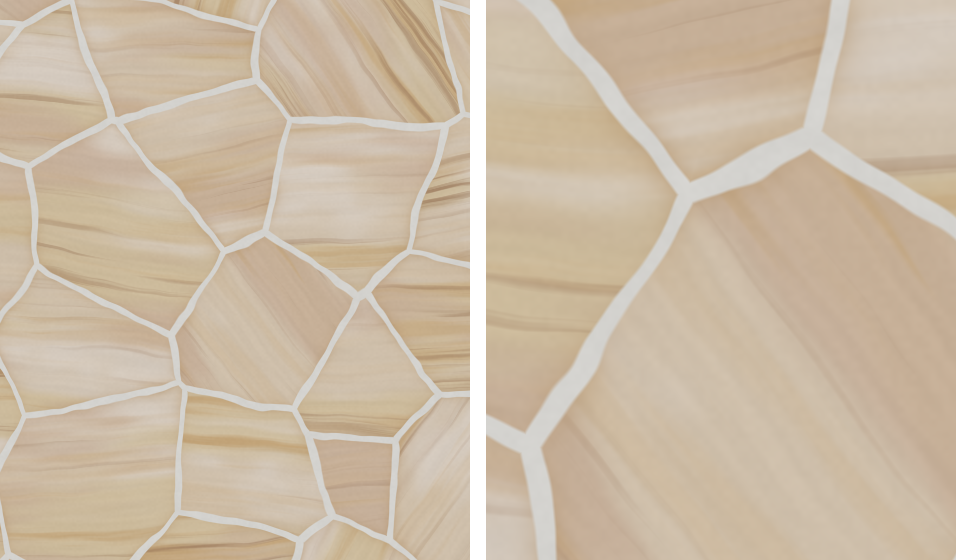
Left: the whole. Right: its middle third, enlarged.
A Shadertoy shader for this texture:

```glsl
// Irregular sandstone flagstones with streaked grain, set in pale mortar.

float hash(vec2 p) {
    return fract(sin(dot(p, vec2(127.1, 311.7))) * 43758.5453);
}

vec2 hash2(vec2 p) {
    return vec2(hash(p), hash(p + 57.3));
}

float noise(vec2 p) {
    vec2 i = floor(p), f = fract(p);
    f = f * f * (3.0 - 2.0 * f);
    return mix(mix(hash(i), hash(i + vec2(1, 0)), f.x),
               mix(hash(i + vec2(0, 1)), hash(i + vec2(1, 1)), f.x), f.y);
}

float fbm(vec2 p) {
    float sum = 0.0, amp = 0.533;
    for (int i = 0; i < 4; i++) {
        sum += amp * noise(p);
        p = p * 2.03 + 17.7;
        amp *= 0.5;
    }
    return sum;
}

// Stone centre in xy, size weight in z
vec3 site(vec2 cell) {
    return vec3(cell + 0.08 + 0.84 * hash2(cell + 3.0), 0.3 * hash(cell + 21.0));
}

// Weighted Voronoi: distance to the nearest joint in x, stone id in yz
vec3 paving(vec2 p) {
    vec2 base = floor(p), id = base;
    float best = 1e3, edge = 1e3;
    for (int y = -2; y <= 2; y++)
    for (int x = -2; x <= 2; x++) {
        vec2 cell = base + vec2(x, y);
        vec3 s = site(cell);
        float d = dot(p - s.xy, p - s.xy) - s.z;
        if (d < best) { best = d; id = cell; }
    }
    vec3 own = site(id);
    for (int y = -2; y <= 2; y++)
    for (int x = -2; x <= 2; x++) {
        vec2 cell = base + vec2(x, y);
        if (distance(cell, id) < 0.5) continue;
        vec3 s = site(cell);
        float d = dot(p - s.xy, p - s.xy) - s.z;
        edge = min(edge, 0.5 * (d - best) / max(distance(s.xy, own.xy), 0.05));
    }
    return vec3(edge, id);
}

vec3 sandstone(vec2 p, vec2 id) {
    // Bedding direction: mostly level, some stones laid steeply
    float turn = hash(id + 9.0) - 0.5;
    float angle = hash(id + 5.0) < 0.5 ? 0.35 * turn : 2.8 * turn;
    float c = cos(angle), s = sin(angle);
    vec2 q = mat2(c, -s, s, c) * p + 30.0 * hash2(id + 13.0);
    q.y += 0.035 * (fbm(q * vec2(4.0, 6.0)) - 0.5);

    float cloud = fbm(q * vec2(4.0, 7.0));
    float band = fbm(q * vec2(1.2, 11.0) + 40.0);
    float blush = fbm(q * vec2(2.0, 8.0) + 80.0);
    float streak = fbm(q * vec2(2.5, 42.0));
    float fine = noise(q * vec2(9.0, 150.0));
    float tone = hash(id + 31.0) - 0.5;
    float strength = mix(0.3, 1.0, hash(id + 47.0));

    vec3 col = mix(vec3(0.81, 0.75, 0.67), vec3(0.835, 0.795, 0.75),
                   smoothstep(0.42, 0.66, cloud + 0.18 * tone));
    col = mix(col, vec3(0.80, 0.73, 0.60), 0.85 * smoothstep(0.45, 0.65, band + 0.12 * tone));
    col = mix(col, vec3(0.77, 0.675, 0.59), 0.75 * smoothstep(0.5, 0.68, blush - 0.16 * tone));

    // Tan bands and thin brown veins gather where the bedding is strong
    float seam = smoothstep(0.42, 0.66, band);
    col = mix(col, vec3(0.75, 0.63, 0.46),
              strength * smoothstep(0.46, 0.72, streak) * (0.25 + 0.75 * seam));
    float vein = smoothstep(0.58, 0.76, fbm(q * vec2(2.0, 65.0) + 120.0));
    col = mix(col, vec3(0.58, 0.44, 0.33), 0.75 * strength * vein * (0.2 + 0.8 * seam));
    return col + 0.022 * (fine - 0.5) + 0.03 * (streak - 0.5);
}

void mainImage(out vec4 fragColor, in vec2 fragCoord) {
    vec2 p = fragCoord / iResolution.y;

    // Chipped, slightly wavy stone outlines
    vec2 wave = vec2(noise(p * 11.0), noise(p * 11.0 + 50.0)) - 0.5;
    vec2 chip = vec2(noise(p * 45.0), noise(p * 45.0 + 90.0)) - 0.5;
    vec3 pave = paving((p + 0.016 * wave + 0.004 * chip) * 3.9 + vec2(4.0, 7.0));
    float edge = pave.x / 3.9;

    // Stone with a warm, faintly darker rim
    vec3 col = sandstone(p, pave.yz);
    float rim = exp(-max(edge - 0.006, 0.0) * 130.0) * noise(p * 14.0 + 30.0);
    col = mix(col, vec3(0.70, 0.57, 0.41), 0.45 * rim);

    // Pale mortar joints of uneven width
    float joint = 0.0042 + 0.0035 * noise(p * 16.0 + 70.0);
    float soft = max(0.0013, 0.8 / iResolution.y);
    vec3 mortar = vec3(0.83, 0.825, 0.81) + 0.03 * (fbm(p * 60.0) - 0.5);
    col = mix(mortar, col, smoothstep(joint - soft, joint + soft, edge));

    col += 0.012 * (noise(p * 260.0) - 0.5);
    fragColor = vec4(col, 1.0);
}
```
